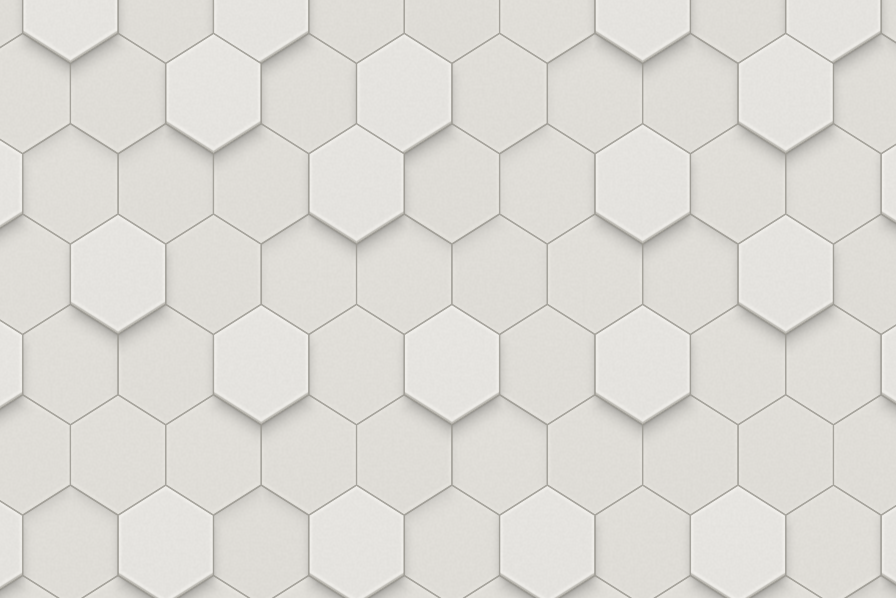
Give the GLSL for this pattern, as a Shadertoy shader.

```glsl
// Wall of off-white hexagonal tiles, some raised, lit softly from above.
// Each pixel finds its hexagon, then loops over the six neighbours to add
// seams, bevels, tile sides and soft shadows from the height differences.

const float TILE_WIDTH = 0.1595;            // in canvas heights
const float ROW_PITCH = 0.1511;
const vec2 FIRST_TILE = vec2(0.1177, 0.0053); // from the top left
const vec3 FLAT_COLOR = vec3(0.876, 0.867, 0.845);
const vec3 RAISED_COLOR = vec3(0.899, 0.892, 0.876);
const vec3 SIDE_COLOR = vec3(0.70, 0.69, 0.66);
const vec3 SEAM_COLOR = vec3(0.61, 0.60, 0.57);

// Lengths below are in tile widths
const float SEAM_HALF = 0.008;
const float SIDE_HEIGHT = 0.024;
const float BEVEL_WIDTH = 0.018;
const float BEVEL_LIGHT = 0.035;
const vec2 SHADOW_SHIFT = vec2(0.015, 0.13);
const float SHADOW_BLUR = 0.17;
const float SHADOW_DEPTH = 0.20;
const float CONTACT_WIDTH = 0.025;
const float CONTACT_DEPTH = 0.20;
const float SUNK_SHARE = 0.25;
const float SUNK_LEVEL = -0.35;
const float GRAIN = 0.014;

const float ROW_STEP = 0.8660;              // row pitch of a regular hexagon

// Rhythm of raised tiles in each row: spacing, phase, skipped column (mod 6)
const vec3 ROW_RHYTHM[8] = vec3[8](
    vec3(2.0, 0.5, 4.0), vec3(2.0, 0.5, 0.0),
    vec3(3.25, -0.1, 1.0), vec3(7.0, 1.5, 4.0),
    vec3(2.45, -0.4, 1.0), vec3(40.0, 20.5, 0.0),
    vec3(2.0, 1.5, 0.0), vec3(40.0, 20.5, 0.0));

float hash(vec2 p) {
    vec3 v = fract(p.xyx * vec3(0.1031, 0.1030, 0.0973));
    v += dot(v, v.yzx + 33.33);
    return fract((v.x + v.y) * v.z);
}

float gradientDot(vec2 corner, vec2 offset) {
    float angle = 6.28318 * hash(corner);
    return dot(vec2(cos(angle), sin(angle)), offset);
}

float gradientNoise(vec2 p) {
    vec2 i = floor(p), f = fract(p), e = vec2(1.0, 0.0);
    vec2 u = f * f * f * (f * (f * 6.0 - 15.0) + 10.0);
    return mix(mix(gradientDot(i, f), gradientDot(i + e, f - e), u.x),
               mix(gradientDot(i + e.yx, f - e.yx), gradientDot(i + 1.0, f - 1.0), u.x), u.y);
}

// Centre of the hexagon holding p: nearer of the even-row and odd-row lattices
vec2 tileCenter(vec2 p) {
    vec2 cell = vec2(1.0, 2.0 * ROW_STEP);
    vec2 evenRow = round(p / cell) * cell;
    vec2 oddRow = (floor(p / cell) + 0.5) * cell;
    return distance(p, evenRow) < distance(p, oddRow) ? evenRow : oddRow;
}

// 1 for raised tiles, 0 for flat ones, slightly negative for sunk ones
float tileHeight(vec2 center) {
    float row = round(center.y / ROW_STEP);
    float column = round(center.x + 0.5 * mod(row, 2.0));
    vec3 rhythm = ROW_RHYTHM[int(row) & 7];
    bool onBeat = mod(rhythm.y - column, rhythm.x) < 1.0;
    bool skipped = mod(column - rhythm.z + 0.5, 6.0) < 1.0;
    if (onBeat && !skipped) return 1.0;
    return hash(vec2(column, row) + 20.0) < SUNK_SHARE ? SUNK_LEVEL : 0.0;
}

float hexDistance(vec2 p) {
    p = abs(p);
    return max(p.x, dot(p, vec2(0.5, ROW_STEP))) - 0.5;
}

void mainImage(out vec4 fragColor, in vec2 fragCoord) {
    vec2 canvas = vec2(fragCoord.x, iResolution.y - fragCoord.y) / iResolution.y;
    vec2 p = (canvas - FIRST_TILE) / vec2(TILE_WIDTH, ROW_PITCH / ROW_STEP);
    float pixel = 1.0 / (iResolution.y * TILE_WIDTH);

    vec2 center = tileCenter(p);
    vec2 local = p - center;
    float height = tileHeight(center);
    float shadow = 0.0, contact = 0.0, side = 0.0, bevel = 0.0;

    for (int i = 0; i < 6; i++) {
        float angle = radians(60.0 * float(i));
        vec2 toward = vec2(cos(angle), sin(angle));
        float edge = 0.5 - dot(local, toward);
        float rise = tileHeight(center + toward) - height;

        // Shadow and dark contact line thrown by a higher neighbour
        float shade = 1.0 - smoothstep(-SHADOW_BLUR, SHADOW_BLUR, hexDistance(local - toward - SHADOW_SHIFT));
        shadow = max(shadow, shade * shade * clamp(rise, 0.0, 1.0));
        float above = clamp(0.55 - 0.6 * toward.y, 0.0, 1.0);
        contact = max(contact, exp(-edge / CONTACT_WIDTH) * above * clamp(rise * 1.5, 0.0, 1.0));

        // Visible side and lit rim of a tile that stands above its neighbour
        float drop = clamp(-rise, 0.0, 1.0);
        float facing = smoothstep(-0.1, 0.8, toward.y);
        float sideWidth = SIDE_HEIGHT * drop * facing;
        side = max(side, (1.0 - smoothstep(-pixel, pixel, edge - sideWidth)) * drop * facing);
        float rim = (edge - sideWidth - BEVEL_WIDTH) / BEVEL_WIDTH;
        bevel = max(bevel, exp(-rim * rim) * mix(0.45, 1.0, drop));
    }

    // Tile face with a faint slope of light and fine grain
    vec3 color = mix(FLAT_COLOR, RAISED_COLOR, clamp(height, 0.0, 1.0));
    color -= 0.008 * local.y + 0.006 * (hash(center + 7.0) - 0.5);
    color += GRAIN * (gradientNoise(p * 38.0) + 0.5 * gradientNoise(p * 17.0));

    // Rim, side, shadow and seam laid over the face
    color += BEVEL_LIGHT * bevel;
    color = mix(color, SIDE_COLOR, 0.8 * side);
    color *= (1.0 - SHADOW_DEPTH * shadow) * (1.0 - CONTACT_DEPTH * contact);
    float inset = -hexDistance(local);
    float seam = 1.0 - smoothstep(SEAM_HALF - 0.5 * pixel, SEAM_HALF + 0.5 * pixel, inset);
    color = mix(color, min(color, SEAM_COLOR), 0.85 * seam);
    fragColor = vec4(clamp(color, 0.0, 1.0), 1.0);
}
```
